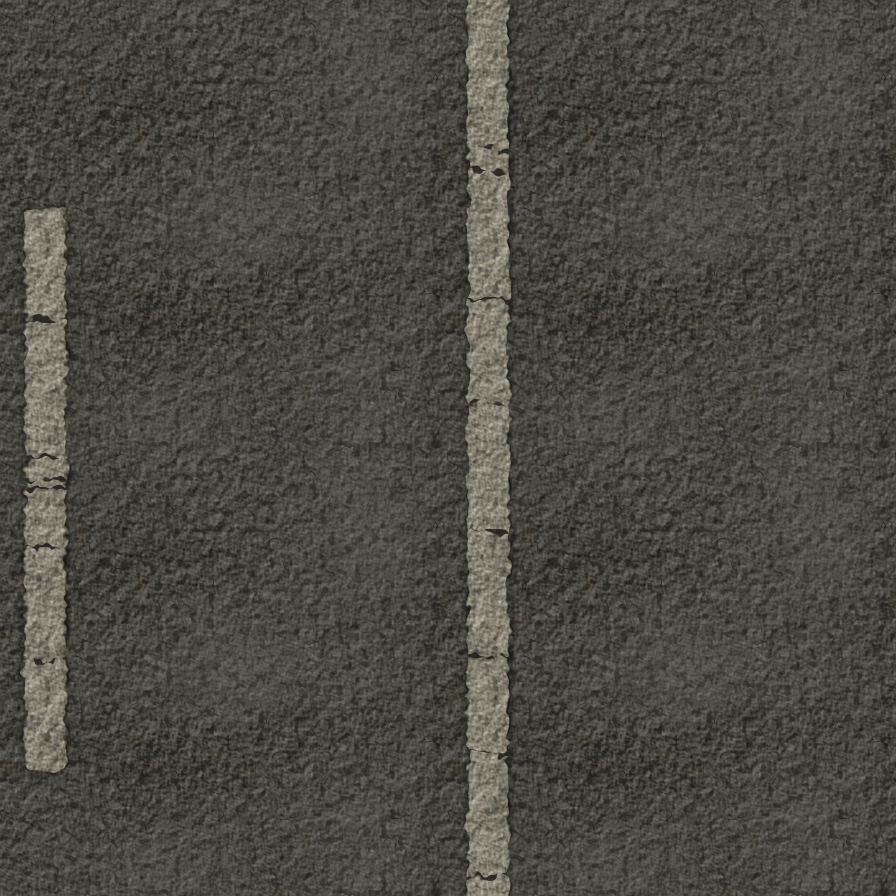
Give the GLSL for this texture, as a WebGL 2 fragment shader.

```glsl
#version 300 es
precision highp float;
// Worn asphalt with one full and one short cracked, pale painted stripe.

#define TILES 2.0          // asphalt repeats across the canvas
#define RELIEF 0.31        // strength of the grain lighting
#define PATCHES 0.034      // strength of the broad light and dark areas
#define RAGGED 0.0042      // roughness of the stripe edges
#define CRACK_WIDTH 0.0017
#define STONE_CELLS 30.0
#define ASPHALT vec3(0.288, 0.281, 0.257)
#define PAINT vec3(0.535, 0.515, 0.455)
#define SOOT vec3(0.105, 0.10, 0.09)

uniform vec2 u_resolution;
out vec4 fragColor;

vec2 hash2(vec2 cell) {
    uvec2 q = uvec2(ivec2(cell)) * uvec2(1597u, 3812u) + 977u;
    uint n = (q.x ^ (q.y * 2741u)) * 74531u;
    n = (n ^ (n >> 15)) * 277803u;
    n ^= n >> 13;
    n *= 66271u;
    n ^= n >> 16;
    return vec2(n & 1023u, (n >> 10) & 1023u) / 1023.0;
}

float corner(vec2 cell, vec2 offset, float period) {
    float angle = 6.2832 * hash2(mod(cell, period)).x;
    return dot(vec2(cos(angle), sin(angle)), offset);
}

// Gradient noise that wraps after the given number of cells
float noise(vec2 p, float period) {
    vec2 i = floor(p), f = p - i;
    vec2 w = f * f * f * (f * (f * 6.0 - 15.0) + 10.0);
    vec2 e = vec2(1.0, 0.0);
    float low = mix(corner(i, f, period), corner(i + e, f - e, period), w.x);
    float high = mix(corner(i + e.yx, f - e.yx, period), corner(i + 1.0, f - 1.0, period), w.x);
    return mix(low, high, w.y);
}

float grainHeight(vec2 t) {
    float h = 0.0, amp = 0.46, freq = 22.0;
    for (int i = 0; i < 4; i++) {
        h += amp * noise(t * freq, freq);
        freq *= 2.0;
        amp *= 0.8;
    }
    return h;
}

// Soft spot that wraps with the tile
float spot(vec2 t, vec2 centre, vec2 size) {
    vec2 d = (fract(t - centre + 0.5) - 0.5) / size;
    return exp(-dot(d, d));
}

float box(vec2 p, vec2 halfSize) {
    vec2 d = abs(p) - halfSize;
    return length(max(d, 0.0)) + min(max(d.x, d.y), 0.0);
}

// Scattered flat pebbles: x is coverage, y is brightness
vec2 stones(vec2 t) {
    vec2 p = t * STONE_CELLS, cell = floor(p), result = vec2(0.0);
    for (int k = 0; k < 9; k++) {
        vec2 c = cell + vec2(k % 3, k / 3) - 1.0;
        vec2 id = mod(c, STONE_CELLS), r = hash2(id + 57.0), s = hash2(id + 131.0);
        vec2 d = p - c - r;
        d.y += d.x * (s.x - 0.8) * 3.0;
        float radius = 0.11 + 0.18 * s.y * s.y;
        float cover = smoothstep(radius + 0.07, radius - 0.04, length(d * vec2(0.8, 1.25)));
        cover *= step(0.65, s.x);
        if (cover > result.x) result = vec2(cover, r.x);
    }
    return result;
}

// Jagged, broken cracks across a stripe at the listed heights
float cracks(vec2 uv, float heights[8]) {
    float dark = 0.0;
    float wobble = 0.009 * noise(uv * 40.0, 64.0) + 0.005 * noise(uv * 130.0, 256.0);
    for (int i = 0; i < 8; i++) {
        float width = CRACK_WIDTH * (0.7 + 4.0 * noise(uv * 80.0 + float(i), 128.0));
        float d = abs(uv.y + wobble - heights[i]);
        dark = max(dark, smoothstep(width + 0.0012, width - 0.0012, d));
    }
    return dark;
}

void main() {
    vec2 uv = gl_FragCoord.xy / u_resolution;
    vec2 t = fract(uv * TILES);

    // Broad patches
    float light = spot(t, vec2(0.53, 0.50), vec2(0.17, 0.13)) + spot(t, vec2(0.84, 0.80), vec2(0.15, 0.18))
        + 0.8 * spot(t, vec2(0.36, 0.06), vec2(0.16, 0.07)) + 0.6 * spot(t, vec2(0.80, 0.16), vec2(0.16, 0.18));
    float dark = spot(t, vec2(0.37, 0.30), vec2(0.20, 0.10)) + 0.7 * spot(t, vec2(0.28, 0.73), vec2(0.22, 0.12))
        + 0.6 * spot(t, vec2(0.72, 0.35), vec2(0.20, 0.08)) + 0.5 * spot(t, vec2(0.02, 0.60), vec2(0.07, 0.4));
    float broad = light - dark + 0.6 * noise(t * 7.0, 7.0);

    // Grain lit from the upper left, with pits in the rough areas
    float slope = grainHeight(t) - grainHeight(t + vec2(-0.0045, 0.0055));
    float rough = 1.0 - 0.3 * min(light, 1.0) + 0.25 * min(dark, 1.0);
    float fine = noise(t * 150.0, 150.0);
    vec3 color = ASPHALT + PATCHES * broad + RELIEF * rough * slope + 0.07 * fine;
    color += vec3(0.016, 0.004, -0.008) * max(noise(t * 30.0, 30.0), 0.0) * (1.0 + dark);
    vec2 stone = stones(t);
    color = mix(color, vec3(0.36, 0.355, 0.32) + 0.12 * (stone.y - 0.5) + 0.2 * slope, 0.6 * stone.x);
    float pits = smoothstep(0.16, 0.42, noise(t * 52.0, 52.0) + 0.35 * noise(t * 104.0, 104.0));
    float fissure = smoothstep(0.05, 0.0, abs(noise(t * 17.0, 17.0) + 0.25 * noise(t * 60.0, 60.0)));
    fissure *= smoothstep(0.05, 0.35, noise(t * 23.0 + 0.5, 23.0));
    color = mix(color, SOOT, rough * max(0.5 * pits, 0.6 * fissure));

    // Faint broken seams near the tile border
    float seamX = abs(fract(t.x + 0.53 + 0.035 * noise(t * 18.0, 18.0)) - 0.5);
    float seamY = abs(fract(t.y + 0.5 + 0.02 * noise(t * 24.0, 24.0)) - 0.5);
    float seam = smoothstep(0.008, 0.001, seamX) + smoothstep(0.006, 0.001, seamY) * smoothstep(0.8, 0.9, t.x);
    color = mix(color, SOOT, 0.45 * min(seam, 1.0) * smoothstep(-0.15, 0.25, noise(t * 40.0, 40.0)));

    // Stripe outlines with ragged edges
    float ragged = RAGGED * (1.2 * noise(uv * 42.0, 64.0) + 1.3 * noise(uv * 110.0, 128.0));
    float longStripe = box(uv - vec2(0.545, 0.5), vec2(0.0225, 0.6)) + ragged;
    float shortStripe = box(uv - vec2(0.0505, 0.453), vec2(0.0185, 0.309)) - 0.004 + ragged;
    float edge = min(longStripe, shortStripe);
    float side = uv.x < 0.3 ? uv.x - 0.0505 : uv.x - 0.545;
    float rim = exp(-abs(edge - 0.0015) / 0.0028) * (side > 0.0 ? 0.8 : 0.6);
    color = mix(color, SOOT, clamp(rim * (0.8 + 1.6 * noise(uv * 75.0, 128.0)), 0.0, 1.0));

    // Paint with mottling and breaks
    float longBreaks[8] = float[8](0.81, 0.832, 0.664, 0.55, 0.407, 0.265, 0.16, 0.022);
    float shortBreaks[8] = float[8](0.645, 0.488, 0.466, 0.388, 0.264, 0.455, -1.0, -1.0);
    float breaks = uv.x < 0.3 ? cracks(uv, shortBreaks) : cracks(uv, longBreaks);
    float wear = smoothstep(0.1, 0.5, noise(uv * 24.0, 32.0) + 0.6 * noise(uv * 95.0, 128.0));
    vec3 paint = PAINT + 0.4 * slope + 0.12 * fine + 0.06 * noise(uv * 35.0, 64.0);
    paint = mix(paint, color + 0.1, 0.5 * wear);
    paint = mix(paint, SOOT, max(0.85 * breaks, 0.3 * pits));
    float aa = 0.0005 + 0.7 / min(u_resolution.x, u_resolution.y);
    color = mix(color, paint, smoothstep(aa, -aa, edge));
    fragColor = vec4(clamp(color, 0.0, 1.0), 1.0);
}
```
